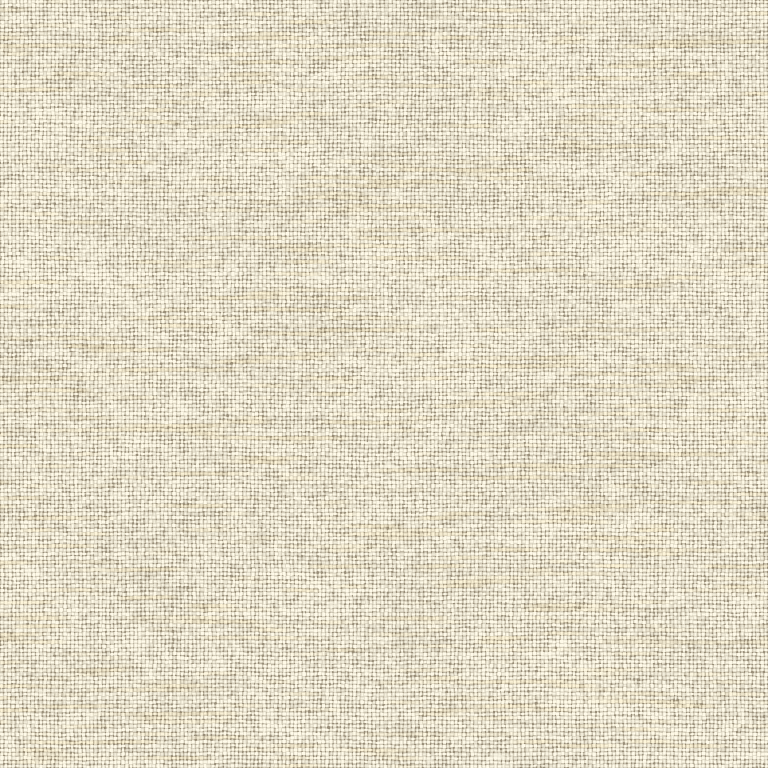
Write a WebGL 2 fragment shader that draws this texture.

```glsl
#version 300 es
precision highp float;
// Fine natural linen: a plain weave of straight but uneven warp and weft
// threads with small shaded pinholes, thin streaky weft yarns and a few
// pale slubs. The weave is supersampled; slubs are added per pixel.
uniform vec2 u_resolution;
out vec4 fragColor;

const vec2 THREADS = vec2(196.0, 192.0);     // threads across and up the canvas
const vec3 SHADOW = vec3(0.60, 0.558, 0.475);
const vec3 LIGHT = vec3(1.0, 0.982, 0.912);
const vec3 TAN_TINT = vec3(0.99, 0.958, 0.875);
const float THREAD_WIDTH = 0.37;             // half width, in thread pitches
const float WIDTH_VARIATION = 0.25;
const float SHIFT = 0.34;                    // sideways drift of single threads
const float EDGE = 0.13;
const float HOLE_TONE = -0.30;
const float UNDER_TONE = 0.57;
const float TOP_TONE = 1.04;
const vec2 YARN_TONE = vec2(0.97, 1.02);     // warp and weft
const float TONE_VARIATION = 0.24;
const float CROSSING_VARIATION = 0.12;
const float WOBBLE = 0.10;                   // shared bending, in pitches
const float STREAK_AMOUNT = 0.11;
const float TAN_AMOUNT = 0.55;
const float CLOUD_AMOUNT = 0.022;
const vec2 SLUB_GRID = vec2(13.0, 26.0);
const float SLUB_CHANCE = 0.10;
const int SAMPLES = 3;

float hash(vec2 p) {
    vec3 q = fract(p.xyx * 0.1031);
    q += dot(q, q.yzx + 33.33);
    return fract((q.x + q.y) * q.z);
}

// Noise running along one thread, from -0.5 to 0.5
float yarnNoise(float id, float along, float seed) {
    along += 9.0 * hash(vec2(id, seed));
    float i = floor(along), f = smoothstep(0.0, 1.0, along - i);
    vec2 key = vec2(id + seed, i + 7.0);
    return mix(hash(key), hash(key + vec2(0, 1)), f) - 0.5;
}

// Layered sines bend the threads very slightly
vec2 bend(vec2 uv) {
    vec2 a = sin(uv.yx * vec2(17.0, 13.0) + 2.0 * sin(uv * 5.0));
    vec2 b = sin(uv.yx * vec2(61.0, 47.0) + 1.7 * sin(uv * 19.0) + 2.1);
    return WOBBLE * (a + 0.5 * b);
}

// Tone of the cloth in x, warmth of the weft in y
vec2 weave(vec2 uv) {
    vec2 p = uv * THREADS + bend(uv);
    vec2 id = floor(p), f = p - id - 0.5;

    // Uneven position and thickness: x is the warp, y is the weft
    vec2 shift = SHIFT * vec2(
        yarnNoise(id.x, p.y * 0.55, 211.0), yarnNoise(id.y, p.x * 0.55, 317.0));
    vec2 width = THREAD_WIDTH + WIDTH_VARIATION * vec2(
        yarnNoise(id.x, p.y * 0.45, 11.0), yarnNoise(id.y, p.x * 0.35, 503.0));
    vec2 cover = 1.0 - smoothstep(width - EDGE, width + EDGE, abs(f - shift));
    vec2 crown = 0.84 + 0.16 * cos(6.2832 * f.yx);
    vec2 tone = YARN_TONE + TONE_VARIATION * vec2(
        yarnNoise(id.x, p.y * 0.5, 907.0), yarnNoise(id.y, p.x * 0.4, 1301.0));
    tone += CROSSING_VARIATION * (hash(id + 401.0) - 0.5);

    // Long thin streaks belong to single weft yarns
    float streak = yarnNoise(id.y, p.x * 0.055, 1709.0);
    float warm = yarnNoise(id.y, p.x * 0.07, 2003.0) - 0.5 * streak;
    tone.y += STREAK_AMOUNT * streak;

    // Alternate which thread lies on top
    bool weftOver = mod(id.x + id.y, 2.0) < 0.5;
    vec2 order = weftOver ? cover.yx : cover;
    vec2 shade = weftOver ? (crown * tone).yx : crown * tone;
    float under = mix(HOLE_TONE, UNDER_TONE * shade.y, order.y);
    float total = mix(under, TOP_TONE * shade.x, order.x) + 0.5 * STREAK_AMOUNT * streak;
    return vec2(total, smoothstep(0.1, 0.55, warm));
}

// Cellular scatter of pale, mostly horizontal thickened spots
float slubs(vec2 uv) {
    vec2 p = uv * SLUB_GRID, cell = floor(p);
    float mask = 0.0;
    for (int y = -1; y <= 1; y++)
    for (int x = -1; x <= 1; x++) {
        vec2 id = cell + vec2(x, y);
        float present = step(hash(id + 61.0), SLUB_CHANCE);
        vec2 centre = id + 0.2 + 0.6 * vec2(hash(id + 17.0), hash(id + 39.0));
        float stretch = hash(id + 83.0);
        vec2 radius = vec2(mix(0.005, 0.026, stretch * stretch), 0.0042);
        vec2 d = (p - centre) / SLUB_GRID;
        d.y += 0.0015 * sin(d.x * 260.0 + 6.0 * stretch);
        mask = max(mask, present * (1.0 - smoothstep(0.3, 1.1, length(d / radius))));
    }
    return mask;
}

void main() {
    float side = min(u_resolution.x, u_resolution.y);
    vec2 uv = gl_FragCoord.xy / side;

    vec2 cloth = vec2(0.0);
    for (int y = 0; y < SAMPLES; y++)
    for (int x = 0; x < SAMPLES; x++) {
        vec2 offset = (vec2(x, y) + 0.5) / float(SAMPLES) - 0.5;
        cloth += weave(uv + 0.8 * offset / side);
    }
    cloth /= float(SAMPLES * SAMPLES);

    // Faint broad patches, then the slubs
    vec2 wave = sin(uv * vec2(17.0, 31.0) + 2.0 * sin(uv.yx * vec2(9.0, 7.0)));
    float tone = cloth.x + CLOUD_AMOUNT * 0.5 * (wave.x + wave.y);
    tone = mix(tone, 0.96, 0.6 * slubs(uv));

    vec3 tint = mix(vec3(1.0), TAN_TINT, TAN_AMOUNT * cloth.y);
    fragColor = vec4(mix(SHADOW, LIGHT, clamp(tone, 0.0, 1.0)) * tint, 1.0);
}
```
